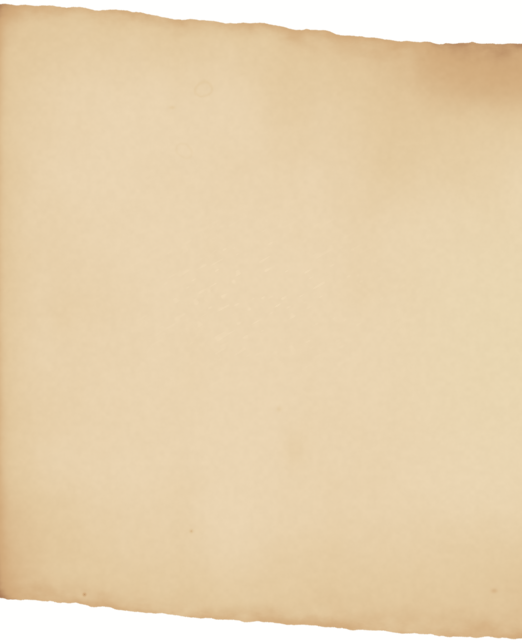
This texture is drawn by a Shadertoy shader. Its source:

```glsl
const vec3 BACKDROP = vec3(1.0, 1.0, 0.995);
const vec3 CREAM = vec3(0.918, 0.833, 0.697);
const vec3 SAND  = vec3(0.888, 0.787, 0.625);
const vec3 TAN   = vec3(0.820, 0.670, 0.490);
const vec3 BROWN = vec3(0.660, 0.480, 0.340);
const vec3 PALE_RIGHT = vec3(0.910, 0.845, 0.690);
const float TEAR_SIZE = 0.009;
const float GRAIN = 0.022;
const float STREAKS = 0.13;
const float MOTTLE = 0.16;

float hash(vec2 p) {
    vec3 q = fract(vec3(p.xyx) * 0.1031);
    q += dot(q, q.yzx + 33.33);
    return fract((q.x + q.y) * q.z);
}

float noise(vec2 p) {
    vec2 cell = floor(p), f = fract(p);
    f = f * f * (3.0 - 2.0 * f);
    return mix(mix(hash(cell), hash(cell + vec2(1, 0)), f.x),
               mix(hash(cell + vec2(0, 1)), hash(cell + vec2(1, 1)), f.x), f.y);
}

// Fractal noise centred on zero
float fbm(vec2 p) {
    float sum = 0.0, amp = 0.5;
    for (int i = 0; i < 5; i++) {
        sum += amp * (noise(p) - 0.5);
        p = mat2(1.6, 1.2, -1.2, 1.6) * p + 7.3;
        amp *= 0.5;
    }
    return sum;
}

float topEdge(float x) {
    float y = 0.994 - 0.048 * x - 0.008 * smoothstep(0.26, 0.33, x);
    y -= 0.013 * smoothstep(0.45, 0.82, x) - 0.007 * smoothstep(0.85, 1.0, x);
    return y + TEAR_SIZE * fbm(vec2(x * 32.0, 3.7));
}

float bottomEdge(float x) {
    float y = 0.066 - 0.064 * x - 0.006 * smoothstep(0.15, 0.3, x)
            + 0.005 * smoothstep(0.8, 1.0, x);
    return y + TEAR_SIZE * fbm(vec2(x * 34.0, 19.2));
}

// Soft elliptical patch
float blob(vec2 p, vec2 center, vec2 radius) {
    vec2 d = (p - center) / radius;
    return exp(-dot(d, d));
}

float ring(vec2 p, vec2 center, float radius) {
    float d = length(p - center) + 0.012 * fbm(p * 40.0) - radius;
    return exp(-d * d / 0.000006);
}

vec3 paperRamp(float age) {
    vec3 c = mix(CREAM, SAND, smoothstep(0.0, 0.35, age));
    c = mix(c, TAN, smoothstep(0.28, 0.75, age));
    return mix(c, BROWN, smoothstep(0.7, 1.15, age));
}

void mainImage(out vec4 fragColor, in vec2 fragCoord) {
    vec2 uv = fragCoord / iResolution.xy;
    vec2 p = fragCoord / iResolution.y;
    float pixel = 1.0 / iResolution.y;

    // Torn outline
    float above = topEdge(uv.x) - uv.y;
    float below = uv.y - bottomEdge(uv.x);
    float inside = min(above, below);
    float coverage = smoothstep(-pixel, pixel, inside);
    float fromTop = max(above, 0.0), fromBottom = max(below, 0.0);

    // Browning from each side
    float age = 0.02;
    age += 0.34 * exp(-fromTop / 0.075) + 0.26 * exp(-fromTop / 0.014);
    age += 0.42 * exp(-fromBottom / 0.085) + 0.14 * exp(-fromBottom / 0.012);
    age += 0.27 * exp(-uv.x / 0.065) + 0.18 * exp(-uv.x / 0.012);

    // Broad stains
    age += 0.40 * blob(uv, vec2(1.02, 0.89), vec2(0.26, 0.075));
    age += 0.22 * blob(uv, vec2(0.86, 0.80), vec2(0.24, 0.13));
    age += 0.12 * blob(uv, vec2(0.55, 0.84), vec2(0.07, 0.12));
    age += 0.09 * blob(uv, vec2(0.70, 0.70), vec2(0.08, 0.14));
    age += 0.20 * blob(uv, vec2(0.95, 0.10), vec2(0.30, 0.09));
    age += 0.13 * blob(uv, vec2(0.02, 0.18), vec2(0.22, 0.14));
    age += 0.08 * blob(uv, vec2(0.15, 0.52), vec2(0.07, 0.10));
    age += 0.10 * blob(uv, vec2(0.565, 0.295), vec2(0.025, 0.035));

    // Vertical streaks, mottling and rough rims
    float rim = exp(-max(inside, 0.0) / 0.025);
    age += STREAKS * fbm(vec2(p.x * 16.0, p.y * 2.5 + 5.0));
    age += MOTTLE * fbm(p * 11.0 + 2.0);
    age += 0.55 * rim * fbm(p * vec2(24.0, 45.0));

    // Faint water rings and small specks
    age += 0.09 * ring(p, vec2(0.319, 0.862), 0.013);
    age += 0.07 * ring(p, vec2(0.287, 0.765), 0.012);
    age += 0.35 * blob(p, vec2(0.299, 0.170), vec2(0.0028));
    age += 0.45 * blob(p, vec2(0.132, 0.071), vec2(0.0026));
    age += 0.16 * blob(p, vec2(0.436, 0.361), vec2(0.005));
    age += 0.16 * blob(p, vec2(0.269, 0.832), vec2(0.005, 0.003));
    age += 0.20 * blob(p, vec2(0.772, 0.077), vec2(0.006, 0.004));

    vec3 paper = paperRamp(age);
    float paleness = blob(uv, vec2(1.0, 0.48), vec2(0.22, 0.24));
    paper = mix(paper, PALE_RIGHT, 0.55 * paleness);

    // Paper fibre grain and short pale scratches
    paper += GRAIN * fbm(p * 130.0);
    float fibre = smoothstep(0.77, 0.95, noise(p * mat2(65.0, 38.0, -90.0, 155.0)));
    float fibreArea = blob(uv, vec2(0.50, 0.54), vec2(0.20, 0.10));
    paper += 0.022 * fibre * fibreArea;

    fragColor = vec4(mix(BACKDROP, clamp(paper, 0.0, 1.0), coverage), 1.0);
}
```
